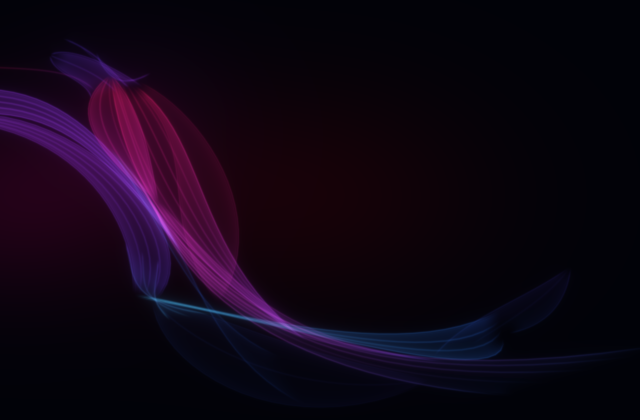
Give the GLSL for this background, as a WebGL 2 fragment shader.

```glsl
#version 300 es
precision highp float;

#define VIEW_HEIGHT 5.04
#define SEGMENTS 22
#define LINE_WIDTH 0.013
#define LINE_GAIN 0.42
#define HALO_WIDTH 0.06
#define HALO_GAIN 0.07
#define FOLD_WIDTH 0.13
#define FILL_GAIN 0.30

uniform vec2 u_resolution;
out vec4 fragColor;

const vec3 VIOLET = vec3(0.48, 0.16, 0.85);
const vec3 INDIGO = vec3(0.25, 0.17, 0.75);
const vec3 MAGENTA = vec3(0.90, 0.16, 0.80);
const vec3 CRIMSON = vec3(0.85, 0.07, 0.24);
const vec3 BLUE = vec3(0.10, 0.28, 0.70);
const vec3 TEAL = vec3(0.16, 0.55, 0.75);

// Points where several curves meet
const vec2 CROWN = vec2(1.33, 0.9);
const vec2 PETAL_TIP = vec2(1.9, 2.45);
const vec2 ARCH_END = vec2(2.2, 3.05);
const vec2 FOLD_END = vec2(3.7, 4.1);
const vec2 WING_TIP = vec2(6.85, 3.2);

float hash(float n) { return fract(sin(n * 91.7 + 3.1) * 4375.5); }

float glow(vec2 p, vec2 center, vec2 radius) {
  vec2 q = (p - center) / radius;
  return exp(-dot(q, q));
}

vec2 bezier(mat4x2 c, float t) {
  float s = 1.0 - t;
  return c * vec4(s * s * s, 3.0 * s * s * t, 3.0 * s * t * t, t * t * t);
}

// Distance to a segment, and position along it
vec2 segment(vec2 p, vec2 a, vec2 b) {
  vec2 d = b - a;
  float h = clamp(dot(p - a, d) / max(dot(d, d), 1e-6), 0.0, 1.0);
  return vec2(length(p - a - d * h), h);
}

// True when a ray to the right crosses the segment
bool crosses(vec2 p, vec2 a, vec2 b) {
  if ((a.y > p.y) == (b.y > p.y)) return false;
  return p.x < a.x + (p.y - a.y) / (b.y - a.y) * (b.x - a.x);
}

// Translucent veil between two curves, with luminous strands across it
vec3 veil(vec2 p, mat4x2 a, mat4x2 b, vec3 head, vec3 tail, float fill, float line, int strands) {
  vec2 lo = min(min(min(a[0], a[1]), min(a[2], a[3])), min(min(b[0], b[1]), min(b[2], b[3])));
  vec2 hi = max(max(max(a[0], a[1]), max(a[2], a[3])), max(max(b[0], b[1]), max(b[2], b[3])));
  if (any(lessThan(p, lo - 0.3)) || any(greaterThan(p, hi + 0.3))) return vec3(0.0);

  bool inside = crosses(p, a[0], b[0]) != crosses(p, a[3], b[3]);
  float cap = min(segment(p, a[0], b[0]).x, segment(p, a[3], b[3]).x);
  float edge = 1e3, edgeT = 0.0;
  float width = max(LINE_WIDTH, 0.8 * VIEW_HEIGHT / u_resolution.y);
  vec3 light = vec3(0.0);
  for (int k = 0; k < strands; k++) {
    float mixK = float(k) / float(strands - 1);
    bool border = k == 0 || k == strands - 1;
    mat4x2 curve = a * (1.0 - mixK) + b * mixK;
    vec2 previous = curve[0];
    float nearest = 1e3, t = 0.0;
    for (int i = 1; i <= SEGMENTS; i++) {
      vec2 next = bezier(curve, float(i) / float(SEGMENTS));
      vec2 hit = segment(p, previous, next);
      if (hit.x < nearest) {
        nearest = hit.x;
        t = (float(i - 1) + hit.y) / float(SEGMENTS);
      }
      if (border && crosses(p, previous, next)) inside = !inside;
      previous = next;
    }
    if (border && nearest < edge) { edge = nearest; edgeT = t; }
    float fade = smoothstep(0.0, 0.09, t) * (1.0 - smoothstep(0.88, 1.0, t));
    float strength = border ? 1.0 : 0.25 + 0.4 * hash(float(k) + a[1].x);
    float core = LINE_GAIN * exp(-pow(nearest / width, 2.0));
    float halo = HALO_GAIN * exp(-nearest / HALO_WIDTH);
    light += mix(head, tail, t) * line * strength * fade * (core + halo);
  }
  if (inside) {
    float fold = 0.45 + 0.8 * exp(-edge / FOLD_WIDTH);
    float soft = smoothstep(0.0, 0.025, edge) * smoothstep(0.0, 0.25, cap);
    light += mix(head, tail, edgeT) * FILL_GAIN * fill * fold * soft;
  }
  return light;
}

void main() {
  // Canvas units, with y measured downward from the top edge
  vec2 p = gl_FragCoord.xy / u_resolution.y * VIEW_HEIGHT;
  p.y = VIEW_HEIGHT - p.y;

  // Dark backdrop with red and plum haze
  vec3 color = vec3(0.004, 0.008, 0.032);
  color.r += 0.085 * glow(p, vec2(3.6, 2.35), vec2(2.1, 1.35));
  color += vec3(0.12, 0.0, 0.055) * glow(p, vec2(0.1, 2.4), vec2(1.7, 1.15));
  color += vec3(0.06, 0.005, 0.055) * glow(p, vec2(1.5), vec2(1.2, 1.0));

  vec3 light = vec3(0.0);
  // Arching violet bands on the left
  light += veil(p, mat4x2(-0.3, 1.07, 0.9, 1.05, 1.5, 1.95, ARCH_END),
    mat4x2(-0.3, 1.36, 0.8, 1.3, 1.4, 2.0, ARCH_END), VIOLET, INDIGO, 1.0, 1.0, 5);
  light += veil(p, mat4x2(-0.3, 1.48, 0.9, 1.65, 1.65, 2.6, 1.6, 3.55),
    mat4x2(-0.3, 1.38, 1.0, 1.35, 2.6, 2.9, 1.85, 3.62), VIOLET, INDIGO, 1.0, 0.7, 5);
  // Red petal and rosy folds
  light += veil(p, mat4x2(CROWN, 0.8, 1.3, 1.1, 1.75, PETAL_TIP),
    mat4x2(CROWN, 1.7, 1.3, 1.8, 1.9, PETAL_TIP), CRIMSON, MAGENTA, 0.9, 0.6, 5);
  light += veil(p, mat4x2(CROWN, 1.5, 2.3, 2.2, 3.1, FOLD_END),
    mat4x2(1.6, 1.02, 2.5, 1.6, 2.3, 3.1, FOLD_END), CRIMSON, VIOLET, 0.7, 0.95, 6);
  light += veil(p, mat4x2(1.65, 0.98, 2.4, 1.3, 3.3, 2.6, 2.62, 3.65),
    mat4x2(1.6, 1.02, 2.5, 1.9, 1.8, 2.5, 2.62, 3.65), CRIMSON, MAGENTA, 0.35, 0.3, 2);
  // Wisps above the petal
  light += veil(p, mat4x2(0.6, 0.66, 0.8, 0.55, 1.3, 0.75, 1.72, 1.05),
    mat4x2(0.6, 0.66, 0.62, 0.9, 1.08, 0.95, 1.1, 1.2), INDIGO, VIOLET, 0.8, 0.5, 3);
  light += veil(p, mat4x2(0.75, 0.46, 1.2, 0.62, 1.4, 0.95, 1.55, 1.05),
    mat4x2(1.15, 0.62, 1.3, 1.0, 1.5, 1.05, 1.82, 0.87), INDIGO, VIOLET, 0.6, 0.5, 3);
  mat4x2 trail = mat4x2(-0.3, 0.8, 0.4, 0.83, 0.9, 0.82, 1.15, 1.1);
  light += veil(p, trail, trail, CRIMSON, VIOLET, 0.0, 0.15, 2);
  // Long sweep to the right
  light += veil(p, mat4x2(1.5, 1.9, 2.6, 4.0, 4.4, 4.75, 8.2, 4.1),
    mat4x2(1.8, 2.3, 2.2, 3.7, 3.8, 4.6, 6.2, 4.75), MAGENTA, BLUE * 0.6, 0.3, 0.7, 5);
  light += veil(p, mat4x2(1.9, 2.4, 2.9, 3.6, 3.6, 4.15, 5.4, 4.35),
    mat4x2(1.7, 2.2, 2.5, 3.9, 3.4, 4.1, 5.4, 4.35), MAGENTA, INDIGO * 0.5, 0.5, 0.6, 4);
  // Blue ribbon and its dim underside
  light += veil(p, mat4x2(1.6, 3.53, 3.0, 3.8, 4.9, 4.35, 6.02, 3.72),
    mat4x2(1.6, 3.56, 3.4, 3.85, 6.2, 4.75, 6.03, 4.05), TEAL, BLUE, 0.65, 0.8, 4);
  light += veil(p, mat4x2(1.83, 3.6, 1.9, 4.45, 3.5, 5.4, 5.2, 4.55),
    mat4x2(1.83, 3.6, 2.6, 3.75, 3.6, 4.3, 5.2, 4.55), BLUE, INDIGO * 0.5, 0.27, 0.25, 3);
  light += veil(p, mat4x2(1.3, 1.75, 2.4, 2.9, 2.3, 4.2, 3.7, 4.88),
    mat4x2(1.3, 1.75, 2.0, 2.7, 2.3, 3.9, 3.4, 4.3), BLUE, BLUE * 0.4, 0.3, 0.6, 2);
  // Bright knot and the fading tip
  light += veil(p, mat4x2(1.5, 2.9, 1.64, 3.3, 1.45, 3.65, 2.6, 3.78),
    mat4x2(1.9, 3.1, 1.88, 3.5, 1.75, 3.55, 2.05, 3.85), INDIGO, TEAL, 0.3, 0.6, 3);
  light += veil(p, mat4x2(5.2, 4.28, 5.6, 3.8, 6.3, 3.6, WING_TIP),
    mat4x2(6.1, 4.0, 6.6, 3.9, 6.8, 3.6, WING_TIP), BLUE, INDIGO, 0.25, 0.3, 3);

  color += 1.0 - exp(-light);
  fragColor = vec4(color, 1.0);
}
```
